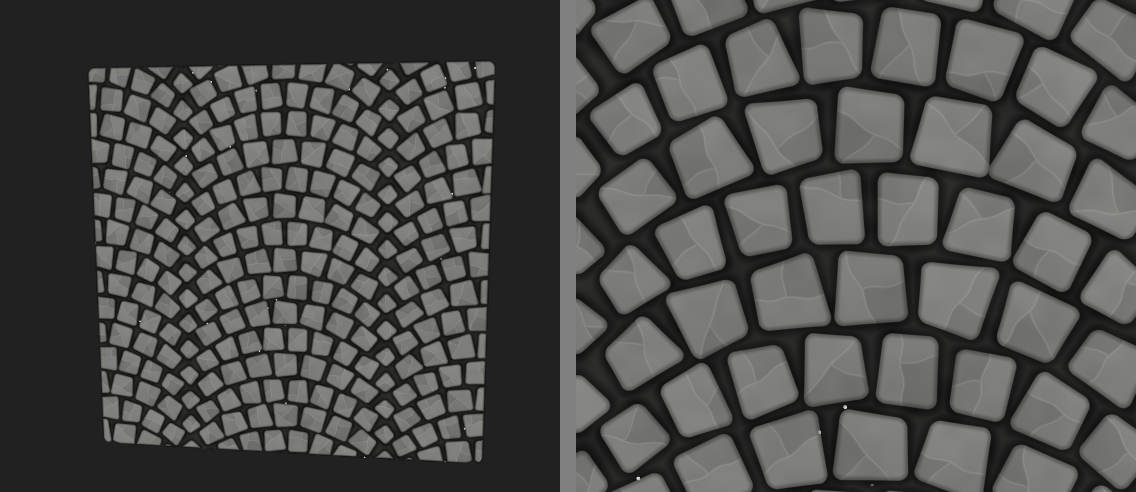
Left, the full canvas; right, a detail of the centre.
Give the GLSL for this texture, as a WebGL 1 fragment shader.

```glsl
precision highp float;
uniform vec2 u_resolution;

const float ROWS = 15.0;          // arcs up the panel
const float ARCH = 7.5;           // arch width in row units: two arches across
const float MAX_ANGLE = 0.785398; // arc slope where two arches meet
const float RADIUS = 5.303301;    // ARCH / 2 / sin(MAX_ANGLE)

float hash(vec2 p) {
  vec3 q = fract(vec3(p.xyx) * 0.1031);
  q += dot(q, q.yzx + 33.33);
  return fract((q.x + q.y) * q.z);
}

// Value noise that wraps after a whole number of cells
float noise(vec2 p, float period) {
  vec2 i = floor(p), f = fract(p);
  f = f * f * (3.0 - 2.0 * f);
  vec2 a = mod(i, period), b = mod(i + 1.0, period);
  return mix(mix(hash(a), hash(vec2(b.x, a.y)), f.x),
             mix(hash(vec2(a.x, b.y)), hash(b), f.x), f.y);
}

float cross2(vec2 a, vec2 b) { return a.x * b.y - a.y * b.x; }

vec2 rotate(vec2 p, float angle) {
  float c = cos(angle), s = sin(angle);
  return vec2(c * p.x - s * p.y, s * p.x + c * p.y);
}

float roundedBox(vec2 p, vec2 halfSize, float radius) {
  vec2 d = abs(p) - halfSize + radius;
  return length(max(d, 0.0)) + min(max(d.x, d.y), 0.0) - radius;
}

// Perspective map from a four-cornered panel to the unit square
vec2 quadToUnit(vec2 p, vec2 bl, vec2 br, vec2 tr, vec2 tl) {
  vec2 sum = bl - br + tr - tl, d1 = br - tr, d2 = tl - tr;
  float g = cross2(sum, d2) / cross2(d1, d2);
  float h = cross2(d1, sum) / cross2(d1, d2);
  vec2 a = br - bl + g * (br - p);
  vec2 b = tl - bl + h * (tl - p);
  return vec2(cross2(p - bl, b), cross2(a, p - bl)) / cross2(a, b);
}

// Nearest stone: signed distance, local position, seed
vec4 nearestStone(vec2 p) {
  float arch = floor(p.x / ARCH + 0.5);
  float dx = p.x - arch * ARCH;
  float angle = asin(clamp(dx / RADIUS, -1.0, 1.0));
  float baseRow = floor(p.y + RADIUS * (1.0 - cos(angle)) + 0.5);
  vec4 best = vec4(9.0, 0.0, 0.0, 0.0);
  for (int j = -1; j <= 1; j++) {
    float row = baseRow + float(j);
    float wrapped = mod(row, ROWS);
    // Rows alternate between a keystone and a pair at the crown
    float paired = mod(min(wrapped, 13.0) + mod(arch, 2.0) + 1.0, 2.0);
    float shift = 0.5 * paired;
    float stepAngle = MAX_ANGLE / (4.0 + shift);
    float baseCol = floor(angle / stepAngle - shift + 0.5) + shift;
    for (int i = -1; i <= 1; i++) {
      float col = baseCol + float(i);
      if (abs(col) > 4.1 + shift) continue;
      bool valley = abs(col) > 3.9 + shift;
      float a = col * stepAngle;
      vec2 centre = vec2(arch * ARCH + RADIUS * sin(a), row - RADIUS * (1.0 - cos(a)));
      float seed = hash(vec2(mod(floor(centre.x * 4.0 + 0.5), 60.0), wrapped) + 7.0);
      float tilt = valley ? MAX_ANGLE : a;
      vec2 size = 0.5 * vec2(RADIUS * stepAngle - 0.16, cos(a) - 0.11);
      if (valley) size.x = size.y;
      size *= 0.94 + 0.09 * vec2(fract(seed * 17.0), fract(seed * 31.0));
      vec2 q = rotate(p - centre, tilt + 0.16 * (seed - 0.5));
      vec2 bent = q * (1.0 + 0.28 * (fract(seed * vec2(43.0, 59.0)) - 0.5) * q.yx / size.yx);
      float d = roundedBox(bent, size, 0.13);
      if (d < best.x) best = vec4(d, q, seed);
    }
  }
  return best;
}

// Three chipped planes with pale creases between them
float facetTone(vec2 q, float seed, float blur) {
  vec2 c = q - 0.3 * (fract(seed * vec2(71.0, 97.0)) - 0.5);
  c += 0.02 * sin(q.yx * 13.0 + seed * 40.0);
  float turn = seed * 6.2832;
  float first = rotate(c, turn).x;
  float second = rotate(c, turn + 1.1 + fract(seed * 13.0)).x;
  float side = smoothstep(-blur, blur, first);
  float split = smoothstep(-blur, blur, second);
  float tone = mix(mix(0.455, 0.485, split), 0.505, side);
  float crease = min(abs(first), max(abs(second), first));
  return tone + 0.05 * (1.0 - smoothstep(0.0, 0.018 + blur, crease));
}

vec3 paving(vec2 p, float panelDist, float blur) {
  vec4 stone = nearestStone(p);
  float d = max(stone.x, panelDist + 0.05);
  float grain = noise(p * 4.0, 60.0) - 0.5;
  float joint = mix(0.085, 0.16, smoothstep(0.0, 0.16, d)) + 0.05 * grain;
  float face = facetTone(stone.yz, stone.w, blur * 0.5);
  face += 0.03 * grain + 0.03 * (fract(stone.w * 23.0) - 0.5) + 0.03 * stone.z;
  face *= mix(0.7, 1.0, smoothstep(0.0, 0.075, -d));
  vec3 colour = mix(joint * vec3(1.0, 1.0, 0.98), face * vec3(0.99, 1.0, 0.965),
                    1.0 - smoothstep(-blur, blur, d));
  // Rare bright chips along the stone edges
  vec2 cell = mod(floor(p * 3.0), 45.0);
  float chip = step(0.97, hash(cell + 91.0)) * (1.0 - smoothstep(0.0, 0.07, abs(d - 0.02)));
  chip *= 1.0 - smoothstep(0.02, 0.02 + blur, length(fract(p * 3.0) - 0.5) / 3.0);
  return mix(colour, vec3(0.85), chip);
}

void main() {
  vec2 canvas = gl_FragCoord.xy / u_resolution;
  vec2 unit = quadToUnit(canvas, vec2(0.184, 0.099), vec2(0.863, 0.055),
                         vec2(0.887, 0.879), vec2(0.155, 0.864));
  float blur = 0.7 * ROWS / (0.7 * min(u_resolution.x, u_resolution.y));
  float panelDist = ROWS * roundedBox(unit - 0.5, vec2(0.5), 0.02);
  vec2 surface = ROWS * mix(vec2(0.008, 0.031), vec2(0.992, 1.007), unit);
  vec3 backdrop = vec3(0.128);
  vec3 colour = paving(surface, panelDist, blur);
  gl_FragColor = vec4(mix(colour, backdrop, smoothstep(-blur, blur, panelDist)), 1.0);
}
```
